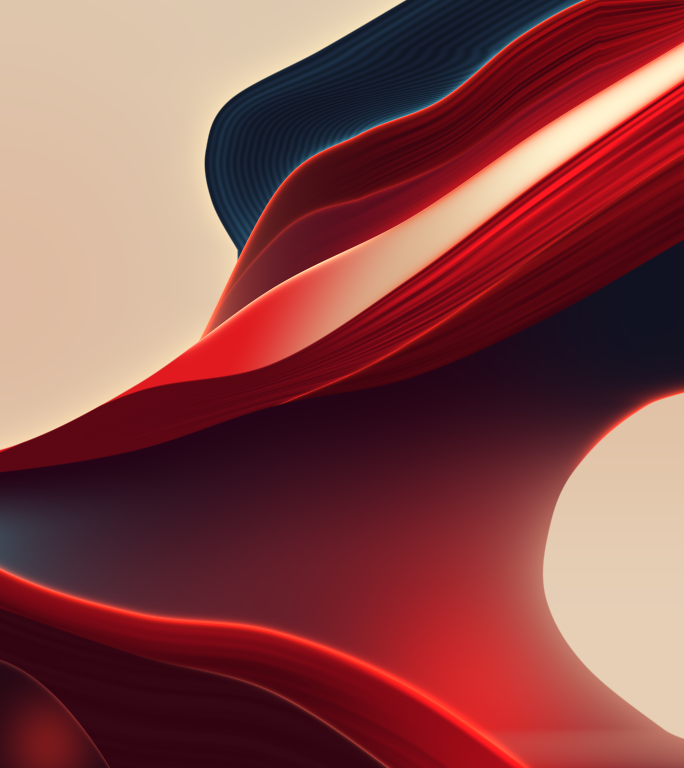
Give the GLSL for this background, as a WebGL 1 fragment shader.

```glsl
precision highp float;
// Flowing satin folds in red, wine and navy over a warm cream backdrop.
// Spline edges give signed distances; layers are painted back to front,
// shaded by depth below an edge, streak noise and glowing rims.

#define STREAK_FREQ 42.
#define STREAK_GAIN .75
#define RIM .0035
#define CREAM vec3(.87, .79, .69)
#define MAROON vec3(.21, .012, .055)
#define RED vec3(.88, .1, .12)
#define ORANGE vec3(1., .22, .07)
#define NAVY vec3(.065, .07, .13)
#define STEEL vec3(.13, .25, .35)

uniform vec2 u_resolution;

float hash(vec2 p) {
  vec3 q = fract(p.xyx * vec3(.1031, .103, .0973));
  q += dot(q, q.yzx + 33.33);
  return fract((q.x + q.y) * q.z);
}

float noise(vec2 p) {
  vec2 i = floor(p), f = fract(p);
  f *= f * (3. - 2. * f);
  return mix(mix(hash(i), hash(i + vec2(1, 0)), f.x),
             mix(hash(i + vec2(0, 1)), hash(i + 1.), f.x), f.y);
}

// Cubic spline through eight evenly spaced heights
float spline(float u, vec4 a, vec4 b) {
  float sum = 0.;
  for (int i = 0; i < 8; i++) {
    float t = abs(u - float(i));
    float w = t < 1. ? (1.5 * t - 2.5) * t * t + 1.
            : t < 2. ? ((2.5 - .5 * t) * t - 4.) * t + 2. : 0.;
    sum += w * (i < 4 ? a.x : b.x);
    if (i < 4) a = a.yzwx; else b = b.yzwx;
  }
  return sum;
}

// Approximate signed distance to a spline; scale is knots per unit
float edge(float v, float u, float scale, vec4 a, vec4 b) {
  float h = spline(u, a, b);
  float slope = (spline(u + .05, a, b) - h) * 20. * scale;
  return (v - h) * inversesqrt(1. + slope * slope);
}

float cover(float d) {
  float px = 1. / u_resolution.y;
  return smoothstep(-px, px, d);
}

float glow(float d, float width) { return exp(-abs(d) / width); }
float ramp(float a, float b, float v) { return smoothstep(a, b, v); }

// Long fibres that follow a fold
float streaks(float x, float s) {
  s *= STREAK_FREQ;
  return noise(vec2(x * 5., s)) * (.6 + .8 * noise(vec2(x * 3. + 7., s * .3)));
}

void main() {
  vec2 p = gl_FragCoord.xy / u_resolution;
  float x = p.x, y = p.y, u = x * 5. + 1., down = 1. - y;

  // Edges of the folds
  float low = edge(y, u, 5., vec4(.372, .385, .414, .471), vec4(.508, .586, .688, .79));
  float top = edge(y, u, 5., vec4(.349, .411, .49, .527), vec4(.638, .772, .896, 1.013));
  float bandTop = edge(y, u, 5., vec4(.401, .414, .499, .625), vec4(.716, .837, .945, 1.052));
  float lobeTop = edge(y, min((x - .176) * 8.525, 6.), 8.525,
    vec4(.349, .56, .759, .826), vec4(.87, .954, 1.008, 1.02));
  float side = edge(x, min(down * 15.36 + 1., 6.), 15.36,
    vec4(.718, .594, .469, .336), vec4(.301, .309, .3475, .396));
  float disc = edge(x, clamp(down * 11.815 - 5.231, 0., 7.), 11.815,
    vec4(1.158, .947, .84, .801), vec4(.799, .855, .972, 1.114));
  float swoosh = edge(y, u, 5., vec4(.375, .258, .2, .177), vec4(.104, -.022, -.172, -.302));
  float inner = edge(y, u, 5., vec4(.27, .208, .147, .098), vec4(-.022, -.172, -.34, -.5));
  float corner = (y - .141 + .3 * x + 3.57 * x * x) * .72;

  // Backdrop with a peach haze and a faint lit outline
  vec2 haze = p - vec2(0, .62), heat = p - vec2(.71, .08), ember = p - vec2(.07, .03);
  vec3 col = mix(CREAM, vec3(.87, .71, .61), .7 * exp(-10. * dot(haze, haze)));
  col += vec3(.1, .1, .04) * max(glow(side, .02), glow(bandTop, .02));

  // Navy lobe
  vec3 c = mix(NAVY, STEEL, .75 * glow(lobeTop, .035) + .55 * glow(side - .02, .03));
  c *= .92 + .16 * sin(side * 620. + 3. * noise(p * 6.));
  c += vec3(.12, .42, .45) * glow(lobeTop, RIM) * ramp(.36, .5, x);
  col = mix(col, c, cover(side) * cover(lobeTop));

  // Upper red lobe, split by a glowing crease
  float s = bandTop / max(bandTop - lobeTop, .004);
  float crease = s - .25 - .45 * exp(-6. * (x - .36));
  c = MAROON + vec3(.55, .035, .02) * streaks(x, s) * STREAK_GAIN * ramp(.35, .95, x);
  c += vec3(.07, .02, .05) * cover(-crease);
  c += ORANGE * .35 * glow(crease, .02) * (1. - .7 * ramp(.5, .8, x));
  c = mix(c, vec3(.82, .4, .32), min(exp(-13. * (x - .29)), 1.));
  c = mix(c, RED, .8 * glow(bandTop, .018) * ramp(.4, .65, x));
  c += ORANGE * glow(lobeTop, RIM);
  col = mix(col, c, cover(-lobeTop) * cover(bandTop));

  // Glossy band, from red through cream to white light
  c = mix(RED, vec3(.86, .69, .55), ramp(.36, .63, x - .8 * bandTop));
  c = mix(c, vec3(1., .96, .82), ramp(.55, .85, x));
  c = mix(c, ORANGE, .8 * max(glow(bandTop, .006), glow(top, .005)) * ramp(.45, .7, x));
  c += vec3(.5, .75, .5) * glow(bandTop, RIM) * ramp(.25, .32, x) * (1. - ramp(.45, .6, x));
  col = mix(col, c, cover(-bandTop));

  // Fibrous ribbon with a bright seam
  s = low / max(low - top, .004);
  float seam = s - .57 * (1. - exp(-6. * (x - .41)));
  float fibre = mix(.5, streaks(x, s), ramp(.1, .6, x));
  float lit = ramp(.3, .95, x) * exp(min(top, 0.) * 9.);
  c = MAROON + vec3(.17, .015, .025) * cover(seam) * (.4 + fibre);
  c += vec3(.85, .08, .05) * lit * (.15 + fibre * STREAK_GAIN);
  c += ORANGE * .5 * glow(seam, .022) * ramp(.36, .43, x) * (1. - .6 * ramp(.6, .9, x));
  col = mix(col, c, cover(-max(top, bandTop)));

  // Broad satin body
  c = mix(vec3(.14, .015, .085), vec3(.39, .11, .155), ramp(0., .24, -low));
  c = mix(c, vec3(.25, .32, .37), .85 * exp(-7. * x) * ramp(0., .09, -low));
  c = mix(c, NAVY, ramp(.58, .95, x) * ramp(.32, .58, y));
  c = mix(c, RED, exp(-28. * dot(heat, heat)));
  c = mix(c, vec3(.76, .48, .41), exp(min(disc, 0.) * 15.) * (1. - ramp(.25, .5, y)));
  c += ORANGE * glow(disc, .006) * ramp(.36, .46, y);
  col = mix(col, c, cover(-low));

  // Pale opening at the right
  col = mix(col, mix(vec3(.9, .81, .71), vec3(.88, .76, .65), ramp(.2, .5, y)), cover(disc));

  // Lower swoosh, its inner fold and the corner lobe
  fibre = noise(vec2(x * 3., swoosh * 150.));
  c = MAROON + vec3(.3, .025, .03) * exp(min(swoosh, 0.) * 16.) * (.5 + fibre);
  c += vec3(.28, .02, .02) * ramp(.4, .75, x);
  c = mix(c, vec3(.19, .01, .06) + .02 * fibre, cover(-inner));
  c += vec3(.4, .22, .14) * glow(inner, .0018) * ramp(.15, .45, x);
  vec3 tip = mix(vec3(.14, .03, .08), vec3(.48, .1, .11), exp(-260. * dot(ember, ember)));
  c = mix(c, tip + vec3(.35, .15, .1) * glow(corner, .002), cover(-corner));
  col = mix(col, c, cover(-swoosh));
  col += ORANGE * glow(swoosh, RIM) * (1. - ramp(.7, .85, x));

  gl_FragColor = vec4(clamp(col, 0., 1.), 1.);
}
```
